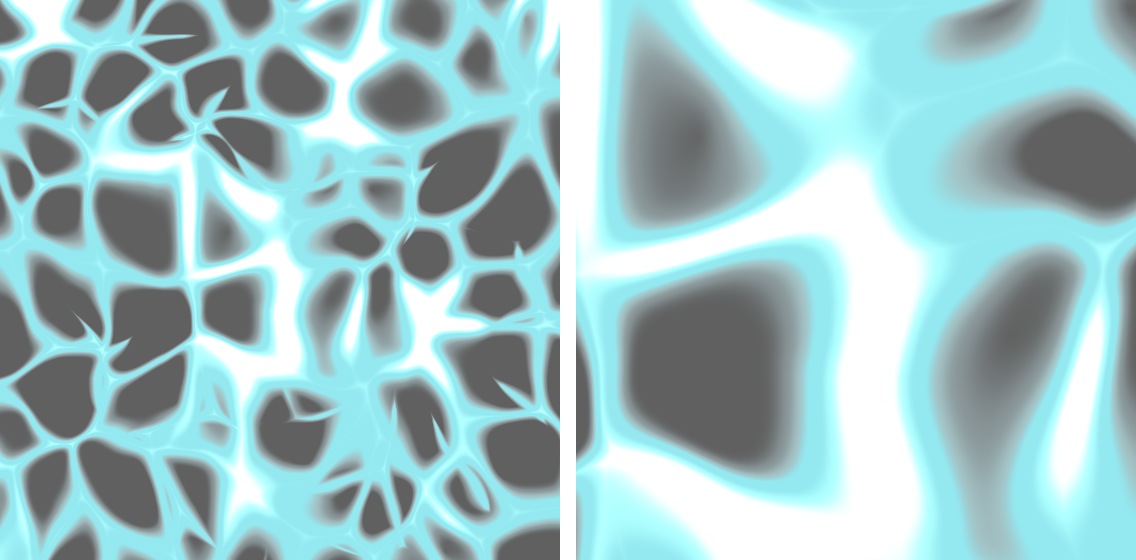
Left: the whole. Right: its middle third, enlarged.
Reproduce this texture procedurally as a Shadertoy shader.

```glsl
// Draws a glowing cyan web of light caustics over soft grey cells.

const vec3 GREY  = vec3(0.375, 0.375, 0.375);
const vec3 MIST  = vec3(0.54, 0.59, 0.60);
const vec3 HAZE  = vec3(0.64, 0.76, 0.77);
const vec3 CYAN  = vec3(0.58, 0.91, 0.94);
const vec3 PALE  = vec3(0.68, 1.00, 1.00);
const vec3 WHITE = vec3(1.0);

const float CELLS = 6.8;        // web cells across the canvas
const float SPUR_CELLS = 5.6;   // cells of the broken, thin web
const float REACH = 0.19;       // halo reach of a strand of width 1

vec2 hash2(vec2 p) {
    vec2 q = vec2(dot(p, vec2(127.1, 311.7)), dot(p, vec2(269.5, 183.3)));
    return fract(sin(q) * 43758.55);
}

float noise(vec2 p) {
    vec2 i = floor(p), f = fract(p);
    vec2 u = f * f * (3.0 - 2.0 * f);
    float low = mix(hash2(i).x, hash2(i + vec2(1, 0)).x, u.x);
    float high = mix(hash2(i + vec2(0, 1)).x, hash2(i + vec2(1, 1)).x, u.x);
    return mix(low, high, u.y);
}

vec2 warp(vec2 p, float scale, float amount) {
    vec2 q = p * scale;
    return p + amount * (vec2(noise(q), noise(q + 37.2)) - 0.5);
}

// Rounded distance to the cell borders; negative where strands meet
float webDistance(vec2 p, float sharpness) {
    vec2 cell = floor(p);
    float nearest = 9.0, total = 0.0;
    for (int y = -2; y <= 2; y++) {
        for (int x = -2; x <= 2; x++) {
            vec2 id = cell + vec2(x, y);
            float d = length(id + hash2(id) - p);
            nearest = min(nearest, d);
            total += exp(-sharpness * d);
        }
    }
    float others = max(total * exp(sharpness * nearest) - 1.0, 0.0001);
    return -0.5 * log(others) / sharpness;
}

// 1 on the strand axis, 0 at the end of its halo
float strand(float d, float width) {
    return 1.0 - d / (REACH * max(width, 0.02));
}

float smoothMax(float a, float b, float k) {
    float h = max(k - abs(a - b), 0.0) / k;
    return max(a, b) + 0.25 * k * h * h;
}

vec3 glowColor(float v) {
    vec3 c = mix(GREY, MIST, smoothstep(0.0, 0.35, v));
    c = mix(c, HAZE, smoothstep(0.3, 0.55, v));
    c = mix(c, CYAN, smoothstep(0.5, 0.72, v));
    c = mix(c, PALE, smoothstep(0.95, 1.25, v));
    return mix(c, WHITE, smoothstep(1.2, 1.6, v));
}

void mainImage(out vec4 fragColor, in vec2 fragCoord) {
    vec2 uv = fragCoord / iResolution.y;
    vec2 p = warp(warp(uv, 5.0, 0.09), 13.0, 0.03);

    // Main web: strands swell and thin out, with hot stretches
    float d = webDistance(p * CELLS + 3.7, 12.0);
    float swell = smoothstep(0.15, 0.85, noise(uv * 7.0 + 11.3));
    float heat = smoothstep(0.58, 0.9, noise(uv * 5.5 + 52.6));
    float width = mix(0.4, 1.35, swell) + 0.5 * heat;
    float core = max(d, 0.0) / 0.12;
    float web = strand(d, width) + 1.1 * heat * exp(-core * core);

    // Thin spurs that taper away inside the cells
    float spurDistance = webDistance(p * SPUR_CELLS + 41.9, 18.0);
    float spurWidth = 0.6 * smoothstep(0.5, 0.85, noise(uv * 6.0 + 83.1));
    float spur = strand(spurDistance, spurWidth) * smoothstep(0.0, 0.25, spurWidth);

    fragColor = vec4(glowColor(smoothMax(web, spur, 0.25)), 1.0);
}
```
